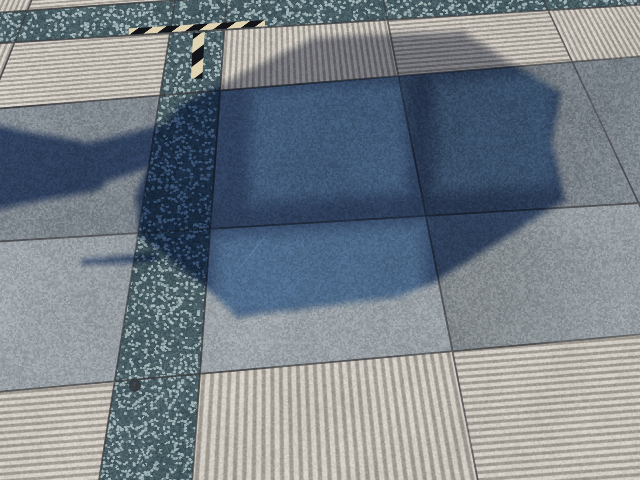
Reproduce this texture procedurally as a Shadertoy shader.

```glsl
#define PERSPECTIVE 0.818
#define VANISH_X 0.559
#define RIB_PITCH 0.0109
#define RIB_DEPTH_PITCH 0.0066
#define JOINT_WIDTH 0.0016
#define PENUMBRA 0.013
#define TAPE_PERIOD 0.058
#define SPECK_SCALE 150.0
#define GRAIN_SCALE 260.0
#define DEEP_SHADE vec3(0.36, 0.47, 0.65)
#define THIN_SHADE vec3(0.51, 0.67, 0.85)
#define RIB_SHADE vec3(0.60, 0.62, 0.68)

float fill(float d) { return clamp(0.5 - d * iResolution.y, 0.0, 1.0); }

vec2 hash2(vec2 p) {
    vec3 q = fract(p.xyx * vec3(0.1031, 0.1030, 0.0973));
    q += dot(q, q.yzx + 33.33);
    return fract((q.xx + q.yz) * q.zy);
}

// Random value of the nearest cell, and the distance to its seed
vec2 cellular(vec2 p) {
    vec2 cell = floor(p), best = vec2(0.0, 9.0);
    for (int j = -1; j <= 1; j++)
    for (int i = -1; i <= 1; i++) {
        vec2 c = cell + vec2(i, j);
        vec2 seed = hash2(c);
        float d = length(c + seed - p);
        if (d < best.y) best = vec2(hash2(c + 71.0).x, d);
    }
    return best;
}

float stains(vec2 p) {
    float sum = 0.0, gain = 0.5;
    for (int i = 0; i < 5; i++) {
        sum += gain * sin(p.x + 1.7 * sin(p.y)) * sin(p.y + 0.8 * p.x);
        p = mat2(1.5, 1.1, -1.1, 1.5) * p + 1.3;
        gain *= 0.6;
    }
    return sum;
}

float box(vec2 p, vec2 halfSize) {
    vec2 d = abs(p) - halfSize;
    return length(max(d, 0.0)) + min(max(d.x, d.y), 0.0);
}

float taper(vec2 p, vec2 a, vec2 b, float ra, float rb) {
    vec2 ab = b - a;
    float t = clamp(dot(p - a, ab) / dot(ab, ab), 0.0, 1.0);
    return length(p - a - ab * t) - mix(ra, rb, t);
}

float canopy(vec2 p) {
    const int N = 13;
    vec2 v[N] = vec2[N](vec2(.373, .217), vec2(.651, .078), vec2(.964, .066),
        vec2(1.167, .194), vec2(1.151, .295), vec2(1.177, .417), vec2(.903, .590),
        vec2(.825, .618), vec2(.495, .663), vec2(.417, .590), vec2(.292, .491),
        vec2(.285, .408), vec2(.326, .278));
    float d = 9.0, side = 1.0;
    for (int i = 0; i < N; i++) {
        vec2 a = v[i], b = v[(i + 1) % N], e = b - a, w = p - a;
        d = min(d, taper(p, a, b, 0.0, 0.0));
        if ((a.y > p.y) != (b.y > p.y) && w.x < e.x * w.y / e.y) side = -side;
    }
    return d * side;
}

void addTape(inout vec3 col, vec2 p, vec2 halfSize, float along) {
    float wave = abs(fract(along / TAPE_PERIOD) - 0.5) - 0.25;
    vec3 paint = mix(vec3(0.07, 0.08, 0.10), vec3(0.88, 0.83, 0.70), fill(wave * TAPE_PERIOD));
    col = mix(col, paint, fill(box(p, halfSize)));
}

float panel(vec2 p, vec2 center, vec2 halfSize) {
    p -= center;
    p.y += 0.07 * p.x;
    return 1.0 - smoothstep(-0.025, 0.03, box(p, halfSize));
}

void mainImage(out vec4 fragColor, in vec2 fragCoord) {
    // Screen position with y running down, and ground coordinates
    vec2 p = vec2(fragCoord.x, iResolution.y - fragCoord.y) / iResolution.y;
    float depth = 1.0 + PERSPECTIVE * p.y;
    float u = (p.x + PERSPECTIVE * VANISH_X * p.y) / depth;
    float v = log(depth + PERSPECTIVE * 0.078 * p.x);
    float columns[5] = float[5](0.066, 0.365, 0.472, 0.799, 1.132);
    vec2 rows[5] = vec2[5](vec2(.026, .070), vec2(.090, .060), vec2(.226, .0815),
        vec2(.503, .060), vec2(.816, .0893));
    float below[5];
    float joint = 9.0;
    for (int i = 0; i < 5; i++) {
        below[i] = p.y - rows[i].x + rows[i].y * p.x;
        joint = min(joint, min(abs(below[i]), abs(u - columns[i]) * depth));
    }

    // Ribbed paving, its direction alternating by column
    bool across = u < columns[1] && u > columns[0] || u > columns[3] && u < columns[4];
    float phase = across ? v / RIB_DEPTH_PITCH : u / RIB_PITCH;
    float ridge = smoothstep(-0.9, 0.6, sin(6.2832 * phase));
    float stain = stains(p * 7.0);
    vec2 speck = cellular(p * vec2(1.0, 1.15) * SPECK_SCALE);
    float grain = cellular(p * GRAIN_SCALE).x - 0.5;
    vec3 ribbed = mix(vec3(0.61, 0.59, 0.56), vec3(0.82, 0.80, 0.77), ridge);
    ribbed += 0.07 * grain + 0.03 * stain;

    // Smooth slabs and speckled granite
    vec3 slab = mix(vec3(0.49, 0.52, 0.55), vec3(0.59, 0.62, 0.64), fill(-below[3]));
    slab *= 1.0 - 0.16 * fill(columns[3] - u) * (1.0 - smoothstep(0.95, 1.3, p.x));
    slab += 0.11 * grain + 0.04 * stain;
    float fleck = smoothstep(0.60, 0.72, speck.x) * (1.0 - smoothstep(0.3, 0.8, speck.y));
    vec3 granite = mix(vec3(0.27, 0.35, 0.38), vec3(0.62, 0.69, 0.70), fleck);
    granite += 0.10 * grain + 0.03 * stain;

    // Assemble the bands and the granite column
    float slabMask = fill(-below[2]) * fill(below[4]);
    float strip = fill(-below[0]) * fill(below[1]);
    float column = fill(max(columns[1] - u, u - columns[2]) * depth) * fill(-below[1]);
    float graniteMask = max(strip, column);
    vec3 col = mix(mix(ribbed, slab, slabMask), granite, graniteMask);
    float ribMask = (1.0 - slabMask) * (1.0 - graniteMask);
    float seam = 1.0 - smoothstep(JOINT_WIDTH * 0.4, JOINT_WIDTH * 2.0, joint);
    col = mix(col, vec3(0.23, 0.23, 0.24), seam * (0.7 + 0.3 * stain));

    // Scratch, dark spot and striped tape
    col += 0.10 * fill(taper(p, vec2(0.555, 0.49), vec2(0.486, 0.573), 0.0012, 0.0008));
    col = mix(col, vec3(0.20, 0.22, 0.24), 0.85 * fill(length(p - vec2(0.281, 0.803)) - 0.013));
    vec2 t = p - vec2(0.410, 0.057);
    t.y += 0.061 * t.x;
    addTape(col, t, vec2(0.142, 0.0065), t.x + 1.5 * t.y);
    t = p - vec2(0.412, 0.116);
    t.x += 0.05 * t.y;
    addTape(col, t, vec2(0.012, 0.048), t.y + 0.8 * t.x);

    // Soft shadow: canopy, hand, arm and handle tip
    float d = canopy(p);
    d = min(d, taper(p, vec2(-0.01, 0.348), vec2(0.182, 0.348), 0.090, 0.052));
    d = min(d, taper(p, vec2(0.19, 0.342), vec2(0.347, 0.297), 0.045, 0.040));
    d = min(d, taper(p, vec2(0.178, 0.546), vec2(0.32, 0.536), 0.005, 0.008));
    float shadow = 1.0 - smoothstep(-PENUMBRA, PENUMBRA, d + 0.004 * stain);
    float thin = panel(p, vec2(0.685, 0.295), vec2(0.160, 0.115));
    thin = max(thin, panel(p, vec2(1.030, 0.275), vec2(0.120, 0.115)));
    thin = max(thin, panel(p, vec2(0.665, 0.565), vec2(0.215, 0.082)));
    vec3 shade = mix(DEEP_SHADE, THIN_SHADE, thin);
    shade = mix(shade, RIB_SHADE, ribMask);
    col *= mix(vec3(1.0), shade, shadow);
    fragColor = vec4(clamp(col, 0.0, 1.0), 1.0);
}
```
